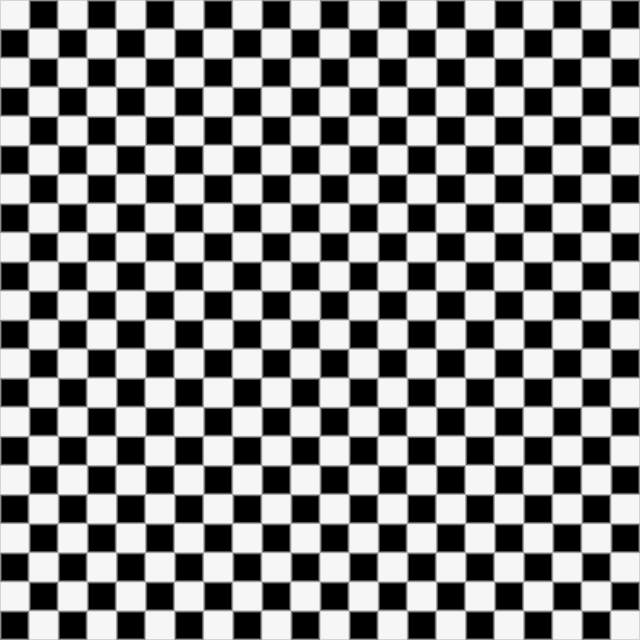
Write a WebGL 1 fragment shader that draws this pattern.

```glsl
precision highp float;
// Black and white checkerboard with soft thin grey seams between the squares.

uniform vec2 u_resolution;

#define CELLS 22.0         // squares across and down
#define LIGHT vec3(0.965)
#define DARK vec3(0.0)
#define SEAM vec3(0.70)
#define LIGHT_FADE 0.034   // seam softness inside a light square, in squares
#define DARK_FADE 0.077    // seam softness inside a dark square, in squares

// Distance from a point in the unit square to its nearest side.
float sideDistance(vec2 p) {
    vec2 d = 0.5 - abs(p - 0.5);
    return min(d.x, d.y);
}

void main() {
    vec2 grid = gl_FragCoord.xy / u_resolution * CELLS;
    float pixel = CELLS / min(u_resolution.x, u_resolution.y);

    // The lower left square is dark.
    vec2 cell = floor(grid);
    float isLight = mod(cell.x + cell.y, 2.0);
    vec3 fill = mix(DARK, LIGHT, isLight);

    // Fade from the seam to the fill, never sharper than half a pixel.
    float fade = max(mix(DARK_FADE, LIGHT_FADE, isLight), 0.5 * pixel);
    float inside = clamp(sideDistance(fract(grid)) / fade, 0.0, 1.0);

    gl_FragColor = vec4(mix(SEAM, fill, inside), 1.0);
}
```
